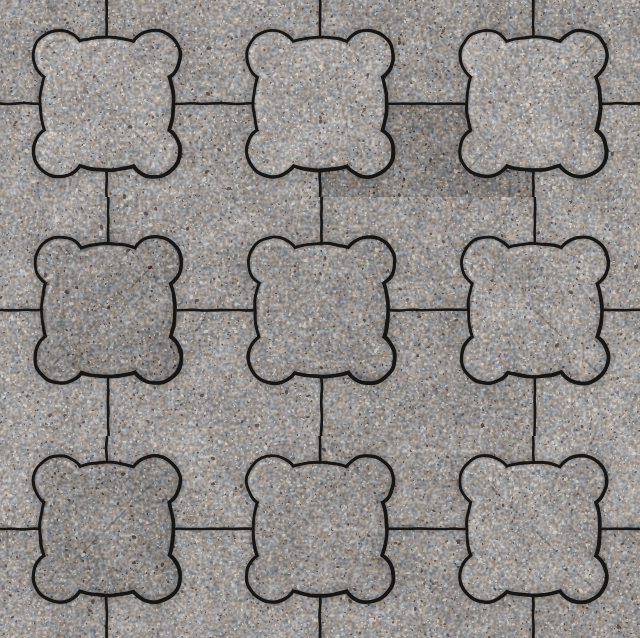
Reproduce this texture procedurally as a Shadertoy shader.

```glsl
const vec3 STONE = vec3(0.615, 0.600, 0.592);
const vec3 GROOVE = vec3(0.075, 0.07, 0.065);
const vec3 QUARTZ = vec3(0.84, 0.82, 0.79);
const vec3 SLATE = vec3(0.43, 0.45, 0.49);
const vec3 SAND = vec3(0.67, 0.58, 0.49);
const vec3 RUST = vec3(0.31, 0.25, 0.24);

float hash(vec2 p) {
    vec3 q = fract(p.xyx * vec3(0.1031, 0.1030, 0.0973));
    q += dot(q, q.yzx + 33.33);
    return fract((q.x + q.y) * q.z);
}

vec2 gradient(vec2 p) {
    float angle = 6.2832 * hash(p);
    return vec2(cos(angle), sin(angle));
}

float gradientNoise(vec2 p) {
    vec2 i = floor(p), f = fract(p);
    vec2 u = f * f * f * (f * (f * 6.0 - 15.0) + 10.0);
    vec2 e = vec2(1, 0);
    float low = mix(dot(gradient(i), f), dot(gradient(i + e), f - e), u.x);
    float high = mix(dot(gradient(i + e.yx), f - e.yx), dot(gradient(i + 1.0), f - 1.0), u.x);
    return mix(low, high, u.y);
}

mat2 rotation(float a) {
    return mat2(cos(a), sin(a), -sin(a), cos(a));
}

// Four bowed sides joined to four round corner lobes
float medallionDistance(vec2 p) {
    p = abs(p);
    float body = max(length(p + vec2(0, 0.098)), length(p + vec2(0.098, 0))) - 0.411;
    float lobe = length(p - 0.223) - 0.121;
    return min(body, lobe);
}

vec3 chipColor(float pick) {
    if (pick < 0.46) return QUARTZ;
    if (pick < 0.66) return SLATE;
    return pick < 0.84 ? SAND : RUST;
}

// One layer of sparse, elongated aggregate chips
vec3 addChips(vec3 color, vec2 p, float density, float seed, float pixel) {
    vec2 i = floor(p);
    vec2 key = i + seed * 37.0;
    vec2 jitter = vec2(hash(key + 3.1), hash(key + 8.7)) - 0.5;
    vec2 d = rotation(6.28 * hash(key + 5.3)) * (fract(p) - 0.5 - 0.4 * jitter);
    float size = mix(0.12, 0.29, hash(key + 11.9));
    float dist = length(d * vec2(1.0, 1.5)) - size;
    float cover = 1.0 - smoothstep(-0.6 * pixel, 0.6 * pixel, dist);
    float present = step(hash(key + 17.3), density);
    return mix(color, chipColor(hash(key + 23.7)), 0.8 * cover * present);
}

vec3 concrete(vec2 p, float pixel) {
    float grain = 0.19 * gradientNoise(p * 71.0) + 0.13 * gradientNoise(p * 37.0 + 9.0);
    float stain = 0.07 * gradientNoise(p * 5.0) + 0.05 * gradientNoise(p * 13.0);
    vec3 color = STONE + grain + stain;
    color += vec3(0.045, 0.0, -0.045) * gradientNoise(p * 24.0 + 40.0);
    for (int k = 0; k < 4; k++) {
        float layer = float(k);
        float frequency = 54.0 - 10.0 * layer;
        vec2 q = rotation(0.5 + layer) * p * frequency + 60.0;
        color = addChips(color, q, 0.42 - 0.10 * layer, layer, pixel * frequency);
    }
    return color;
}

float medallionTone(vec2 id) {
    return id.y > 1.5 ? 0.025 : 0.03 * id.x - 0.06;
}

float slabTone(vec2 slab, float row) {
    float shaded = float(slab == vec2(2.0) && row > 1.5);
    return 0.05 * (hash(mod(slab, 3.0) + 4.0) - 0.5) - 0.09 * shaded;
}

// Faint diagonal saw mark, leaning by column and row
float scratch(vec2 p, vec2 id, float pixel) {
    float slant = (id.x - 1.0) * (id.y > 1.5 ? -1.0 : 1.0);
    float dist = abs(p.y + slant * p.x) * 0.707;
    float worn = smoothstep(-0.15, 0.25, gradientNoise(p * 9.0 + id * 7.0));
    return abs(slant) * worn * (1.0 - smoothstep(0.001, 0.003 + pixel, dist));
}

float stroke(float dist, float halfWidth, float pixel) {
    return 1.0 - smoothstep(halfWidth - 0.6 * pixel, halfWidth + 0.6 * pixel, abs(dist));
}

void mainImage(out vec4 fragColor, in vec2 fragCoord) {
    vec2 cell = 3.0 * fragCoord / iResolution.xy;
    float pixel = 3.0 / iResolution.y;

    // Rows are laid slightly unevenly, the middle one nudged aside
    vec2 id = vec2(floor(cell.x), floor(0.15 + 0.893 * cell.y));
    float middle = float(id.y == 1.0);
    vec2 p = cell - id - 0.5 - mix(vec2(0.0, 0.013), vec2(0.007, 0.042), middle);
    vec2 wobble = vec2(gradientNoise(cell * 14.0), gradientNoise(cell * 14.0 + 50.0));
    vec2 edge = p + 0.005 * wobble;

    float dist = medallionDistance(edge);
    float inside = 1.0 - smoothstep(-pixel, pixel, dist);
    float joint = min(abs(edge.x), abs(edge.y));
    float lit = dot(normalize(p + 1e-4), vec2(-0.707, 0.707));

    // Stone surface with separate tones for slabs and medallions
    vec3 color = concrete(cell + 0.37 * inside, pixel);
    color += mix(slabTone(id + step(0.0, p), id.y), medallionTone(id), inside);
    color -= 0.13 * inside * scratch(p, id, pixel);

    // Bevel glow and soft shade beside the grooves
    float rim = exp(-pow((dist + 0.024) / 0.011, 2.0));
    color += rim * (0.04 + 0.07 * lit);
    color *= 1.0 - 0.28 * exp(-abs(dist) / 0.016);
    color *= 1.0 - 0.22 * (1.0 - inside) * exp(-joint / 0.012);

    // Dark grooves
    float outline = stroke(dist, 0.0078 - 0.0012 * lit, pixel);
    float seam = stroke(joint, 0.006, pixel) * (1.0 - inside);
    color = mix(color, GROOVE, 0.96 * max(outline, seam));
    fragColor = vec4(clamp(color, 0.0, 1.0), 1.0);
}
```
